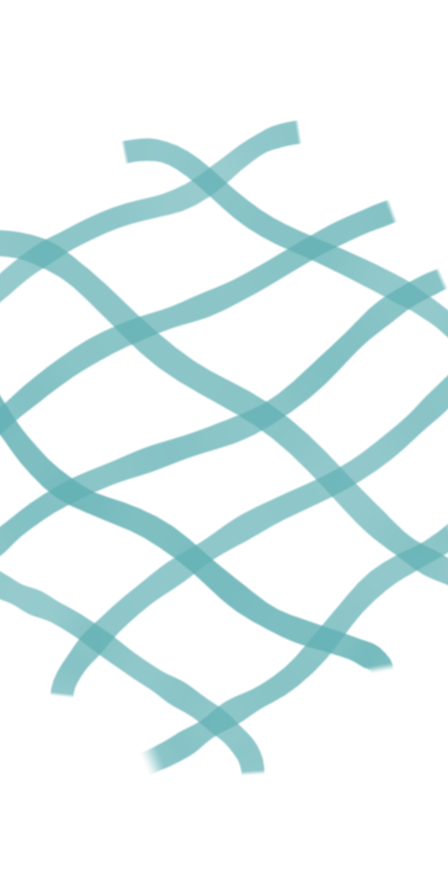
Give the GLSL for this pattern, as a Shadertoy shader.

```glsl
// Loose net of nine translucent teal brush strands on white paper: five rise, four fall.
// Each strand is a straight span bent by five sine harmonics, with an optional hook at
// its lower end; ink layers blend so that the crossings darken.

const float PI = 3.14159;
const int STRANDS = 9;
const int RISING = 5;          // strands below this index climb to the right
const int HARMONICS = 5;
const int SEGMENTS = 40;
const vec3 PAPER = vec3(1.0);
const vec3 INK = vec3(0.38, 0.69, 0.705);
const float HOOK_POWER = 12.0;
const float WIDTH_WOBBLE = 0.10;
const float TONE_WOBBLE = 0.05;
const float EDGE_SOFTNESS = 0.0022;
const float REACH = 0.13;      // strands farther than this are skipped

// Left x, right x, left height, right height (canvas widths, height from the centre)
const vec4 SPAN[STRANDS] = vec4[STRANDS](
    vec4(-0.042, 0.672, 0.315, 0.706),
    vec4(-0.042, 0.880, 0.023, 0.531),
    vec4(-0.042, 0.992, -0.245, 0.380),
    vec4(0.138, 1.042, -0.505, 0.167),
    vec4(0.318, 1.042, -0.708, -0.172),
    vec4(0.273, 1.042, 0.659, 0.245),
    vec4(-0.042, 1.042, 0.458, -0.294),
    vec4(-0.042, 0.854, 0.135, -0.466),
    vec4(-0.042, 0.565, -0.284, -0.672));

// Amplitudes of the sine harmonics, one row per strand
const float WAVE[STRANDS * HARMONICS] = float[STRANDS * HARMONICS](
    0.027, 0.019, 0.013, -0.008, 0.006,
    0.039, 0.020, 0.012, -0.004, 0.000,
    -0.029, 0.028, 0.023, -0.008, 0.007,
    0.010, 0.038, -0.003, 0.003, 0.003,
    -0.024, -0.025, 0.010, 0.004, -0.009,
    0.029, 0.008, 0.023, 0.010, 0.005,
    0.047, 0.028, 0.006, 0.028, 0.001,
    -0.091, -0.010, -0.030, -0.014, 0.002,
    0.023, 0.002, 0.003, -0.004, -0.001);

// Hook depth, opacity, half width, length of the faded end
const vec4 BRUSH[STRANDS] = vec4[STRANDS](
    vec4(0.000, 0.69, 0.0245, 0.012),
    vec4(0.000, 0.74, 0.0250, 0.014),
    vec4(0.000, 0.75, 0.0255, 0.014),
    vec4(0.052, 0.73, 0.0265, 0.012),
    vec4(0.000, 0.73, 0.0260, 0.050),
    vec4(0.000, 0.72, 0.0255, 0.012),
    vec4(0.000, 0.72, 0.0285, 0.012),
    vec4(0.036, 0.82, 0.0260, 0.022),
    vec4(0.060, 0.71, 0.0265, 0.014));

float hash(float n) {
    return fract(sin(n * 12.9898) * 43758.5453);
}

// Smooth 1D noise in -1..1
float noise(float x) {
    float cell = floor(x);
    float f = fract(x);
    return 2.0 * mix(hash(cell), hash(cell + 1.0), f * f * (3.0 - 2.0 * f)) - 1.0;
}

// Point on a strand, s = 0..1 from left to right, with steps eased at both ends
vec2 strandPoint(int strand, float s) {
    float t = 0.5 - 0.5 * cos(PI * s);
    vec4 span = SPAN[strand];
    float y = mix(span.z, span.w, t);
    for (int k = 0; k < HARMONICS; k++)
        y += WAVE[strand * HARMONICS + k] * sin(PI * float(k + 1) * t);
    float lowerEnd = strand < RISING ? 1.0 - s : s;
    y -= BRUSH[strand].x * pow(max(lowerEnd, 0.0), HOOK_POWER);
    return vec2(mix(span.x, span.y, t), y);
}

// Distance to a strand (x) and the place along it that is nearest (y)
vec2 strandDistance(int strand, vec2 p) {
    vec2 nearest = vec2(1e3, 0.0);
    vec2 a = strandPoint(strand, 0.0);
    for (int j = 1; j <= SEGMENTS; j++) {
        vec2 b = strandPoint(strand, float(j) / float(SEGMENTS));
        vec2 ab = b - a;
        float h = clamp(dot(p - a, ab) / dot(ab, ab), 0.0, 1.0);
        float d = length(p - a - h * ab);
        if (d < nearest.x) nearest = vec2(d, (float(j - 1) + h) / float(SEGMENTS));
        a = b;
    }
    return nearest;
}

// Ink coverage of one strand
float strandInk(int strand, vec2 p, float pixel) {
    vec4 span = SPAN[strand];
    vec4 brush = BRUSH[strand];
    float t = clamp((p.x - span.x) / (span.y - span.x), 0.0, 1.0);
    vec2 guide = strandPoint(strand, acos(1.0 - 2.0 * t) / PI);
    if (abs(p.x - guide.x) > REACH || abs(p.y - guide.y) > REACH) return 0.0;

    vec2 near = strandDistance(strand, p);
    float seed = 31.0 * float(strand);
    float halfWidth = brush.z * (1.0 + WIDTH_WOBBLE * noise(near.y * 17.0 + seed));
    float edge = pixel * 0.7 + EDGE_SOFTNESS;
    float body = 1.0 - smoothstep(-edge, edge, near.x - halfWidth);

    // Square-cut ends that fade out
    vec2 first = strandPoint(strand, 0.0);
    vec2 last = strandPoint(strand, 1.0);
    vec2 firstDir = normalize(strandPoint(strand, 0.03) - first);
    vec2 lastDir = normalize(last - strandPoint(strand, 0.97));
    float ends = smoothstep(0.0, brush.w, dot(p - first, firstDir))
               * smoothstep(0.0, brush.w, dot(last - p, lastDir));
    float tone = brush.y + TONE_WOBBLE * noise(near.y * 9.0 + seed + 7.0);
    return body * ends * tone;
}

void mainImage(out vec4 fragColor, in vec2 fragCoord) {
    vec2 p = vec2(fragCoord.x, fragCoord.y - 0.5 * iResolution.y) / iResolution.x;
    vec3 color = PAPER;
    for (int i = 0; i < STRANDS; i++)
        color = mix(color, INK, strandInk(i, p, 1.0 / iResolution.x));
    fragColor = vec4(color, 1.0);
}
```
